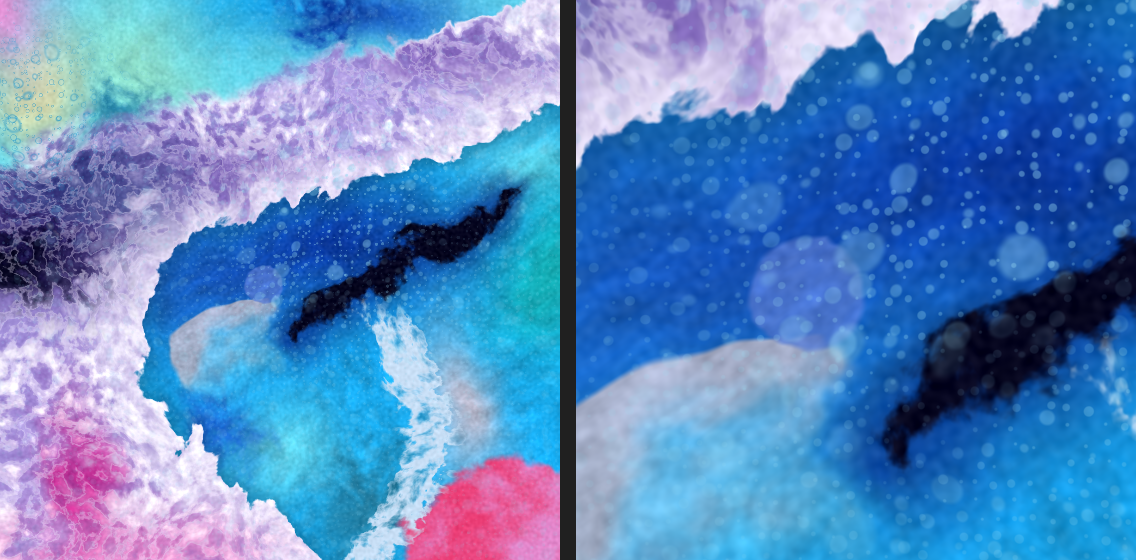
Left, the full canvas; right, a detail of the centre.
Write a three.js fragment shader that draws this background.

```glsl
// Marbled ink wash: a blue pool, a diagonal bank of lilac foam, a pastel sky and
// magenta corners. Soft gaussian washes are layered in regions whose shores are
// bent by gradient noise; hashed bubbles and grain finish the surface.
varying vec2 vUv;

const vec3 CYAN = vec3(.09, .66, .92), AQUA = vec3(.38, .83, .92), JADE = vec3(.08, .67, .70);
const vec3 BLUE = vec3(.11, .40, .80), DEEP = vec3(.04, .22, .62), TEAL = vec3(.14, .50, .64);
const vec3 INK = vec3(.02, .02, .12), INDIGO = vec3(.12, .06, .36), SLATE = vec3(.22, .25, .52);
const vec3 MAUVE = vec3(.52, .40, .74), LILAC = vec3(.67, .60, .88), FOAM = vec3(.92, .89, .98);
const vec3 SAND = vec3(.74, .74, .82), LIME = vec3(.56, .88, .80), STRAW = vec3(.82, .86, .68);
const vec3 PINK = vec3(.89, .53, .80), MAGENTA = vec3(.78, .20, .60), CORAL = vec3(.92, .24, .46);
const float SLOPE = .33;        // tilt of the foam bank
const float BANK_HEIGHT = .245; // from the pool up to the sky
const float GRAIN = .08;

vec2 hash2(vec2 p) {
  p = vec2(dot(p, vec2(127.1, 311.7)), dot(p, vec2(269.5, 183.3)));
  return fract(sin(p) * 43758.5);
}
float corner(vec2 cell, vec2 f, vec2 o) {
  return dot(hash2(cell + o) * 2. - 1., f - o);
}
float gradientNoise(vec2 p) {
  vec2 i = floor(p), f = fract(p), u = f * f * (3. - 2. * f), e = vec2(1, 0);
  return mix(mix(corner(i, f, e.yy), corner(i, f, e.xy), u.x),
             mix(corner(i, f, e.yx), corner(i, f, e.xx), u.x), u.y);
}
float fbm(vec2 p) {
  float sum = 0., amp = .8;
  for (int i = 0; i < 4; i++) {
    sum += amp * gradientNoise(p);
    p = mat2(1.6, 1.2, -1.2, 1.6) * p + 3.7;
    amp *= .5;
  }
  return sum;
}
float smoothMax(float a, float b, float k) {
  float h = max(k - abs(a - b), 0.) / k;
  return max(a, b) + h * h * k * .25;
}
// Soft stain centred at x, y with radii w, h
void wash(inout vec3 col, vec3 ink, vec2 p, float x, float y, float w, float h) {
  vec2 d = (p - vec2(x, y)) / vec2(w, h);
  col = mix(col, ink, exp(-dot(d, d)));
}
// x: filled disc, y: its rim
vec2 bubble(vec2 p) {
  vec2 cell = floor(p), size = hash2(cell + 41.);
  float r = mix(.08, .28, size.x * size.x);
  float d = length(fract(p) - .5 - (hash2(cell) - .5) * .4) - r;
  return step(.4, size.y) * smoothstep(vec2(.05, .07), vec2(-.05, 0), vec2(d, abs(d)));
}

void main() {
  vec2 p = vUv, drift = vec2(fbm(p * 3.5), fbm(p * 3.5 + 17.3));
  float fine = fbm(p * 13. + 2. * drift), lace = fbm(p * 40. + 3. * drift);
  float vein = smoothstep(.12, 0., abs(lace + .3 * fine));
  vec2 soft = p + .09 * drift + .02 * fine, rough = soft + .08 * vec2(fine, lace);
  float wobble = .06 * drift.x + .065 * fine + .022 * lace;

  // Shore of the pool, positive on the bank
  float rise = p.y - .455 - SLOPE * p.x + wobble;
  float shore = smoothMax(rise, .245 - p.x + wobble, .12);
  shore = smoothMax(shore, (.57 - p.x - p.y) * .7 + wobble, .05);

  // Pool
  vec3 pool = CYAN;
  wash(pool, BLUE, soft, .42, .52, .24, .15);
  wash(pool, DEEP, soft, .60, .56, .23, .10);
  wash(pool, AQUA, soft, .93, .70, .10, .08);
  wash(pool, JADE, soft, .99, .51, .11, .14);
  wash(pool, AQUA, soft, .50, .19, .12, .07);
  wash(pool, BLUE, rough, .38, .25, .06, .07);
  wash(pool, TEAL, rough, .66, .10, .08, .11);
  wash(pool, SAND, soft, .83, .28, .05, .14);
  float petal = length((soft - vec2(.43, .36)) / vec2(.11, .09));
  float fade = smoothstep(.16, -.06, p.x - p.y + .2 * fine);
  pool = mix(pool, mix(AQUA, SAND, fade), (.35 + .55 * fade) * smoothstep(1.05, mix(.3, .98, fade), petal));
  float drop = length(p - vec2(.47, .49) + .012 * fine);
  pool = mix(pool, mix(BLUE, LILAC, .4), .8 * smoothstep(.037, .032, drop));

  // Dark streak, and fibres along its direction
  vec2 span = vec2(.34, .25), q = p - vec2(.54, .38) + .07 * drift + .03 * fine;
  float along = clamp(dot(q, span) / dot(span, span), 0., 1.);
  float streak = length(q - span * along);
  pool = mix(pool, DEEP * .8, .8 * exp(-streak * streak * 400.));
  float width = .003 + .085 * along * (1. - along);
  pool = mix(pool, INK, smoothstep(.014, -.006, streak - width + .04 * fine + .035 * lace));
  pool *= 1. + .12 * fbm(mat2(5, 34, 4, -46) * p) + .2 * fine + .2 * lace;
  pool *= 1. - .2 * smoothstep(-.035, 0., shore);

  // Foam bank
  vec3 bank = mix(LILAC, FOAM, smoothstep(-.25, .4, fine + lace + drift.y));
  wash(bank, MAUVE, rough, .80, .90, .17, .05);
  wash(bank, MAUVE, rough, .36, .70, .16, .07);
  wash(bank, SLATE, rough, .10, .66, .21, .09);
  wash(bank, INDIGO, rough, .04, .54, .19, .08);
  wash(bank, INK, rough, .02, .52, .11, .05);
  wash(bank, PINK, rough, .25, .02, .24, .08);
  wash(bank, MAGENTA, rough, .11, .14, .06, .13);
  wash(bank, FOAM, soft, 1., .97, .10, .06);
  bank = mix(bank, FOAM, .85 * smoothstep(.09, .01, shore + .14 * fine + .08 * lace));
  bank = mix(bank, FOAM, .35 * vein) * (1. + vec3(.30, .36, .18) * lace);

  // Sky
  vec3 sky = AQUA;
  wash(sky, CYAN, soft, .47, 1., .17, .08);
  wash(sky, LIME, soft, .24, .88, .14, .12);
  wash(sky, STRAW, soft, .05, .85, .08, .09);
  wash(sky, PINK, soft, 0., 1., .08, .09);
  wash(sky, TEAL, rough, .20, .79, .07, .05);
  wash(sky, BLUE, soft, .71, .97, .14, .06);
  wash(sky, DEEP, rough, .59, .97, .07, .05);
  sky *= 1. + .12 * lace + .12 * fine;

  // Join the regions, with a bright crest at the right of the sky line
  float right = smoothstep(.5, .8, p.x), skyLine = rise - BANK_HEIGHT;
  bank = mix(bank, FOAM, right * smoothstep(.018, 0., abs(skyLine)));
  bank = mix(bank, sky, smoothstep(-1., 1., skyLine / mix(.03, .004, right)));
  float ember = length(p - vec2(.91, -.03)) - .2 + .7 * wobble;
  vec3 glow = mix(CORAL, PINK, smoothstep(-.25, .4, drift.y + fine * .5 + .3 * lace));
  pool = mix(pool, glow, smoothstep(.012, -.012, ember));
  vec3 col = mix(pool, bank, smoothstep(-.003, .004, shore));

  // Lacy ribbon curling down through the pool
  float bend = p.y - .24;
  float ribbon = abs(p.x - .765 + 1.8 * bend * bend + .5 * wobble) - .042 + .06 * lace;
  float veil = smoothstep(.006, -.006, ribbon) * smoothstep(.46, .42, p.y + .1 * lace);
  col = mix(col, mix(AQUA, FOAM, .75), veil * smoothstep(-.5, .05, lace + fine * .4));

  // Bubbles in four sizes, densest in deep water and the pastel corner
  float deep = exp(-22. * pow(distance(p, vec2(.63, .57)), 2.)) * smoothstep(.01, .05, streak);
  float pastel = exp(-50. * pow(distance(p, vec2(.06, .80)), 2.)), scale = 17.;
  for (int i = 0; i < 4; i++) {
    vec2 b = bubble(p * scale + .8 * drift + scale);
    col = mix(col, mix(AQUA, FOAM, .4), b.x * (.1 + .3 * deep));
    col = mix(col, CYAN * .85, .45 * b.y * pastel);
    scale *= 1.75;
  }
  col += GRAIN * gradientNoise(p * 150.);
  gl_FragColor = vec4(clamp(col, 0., 1.), 1);
}
```
